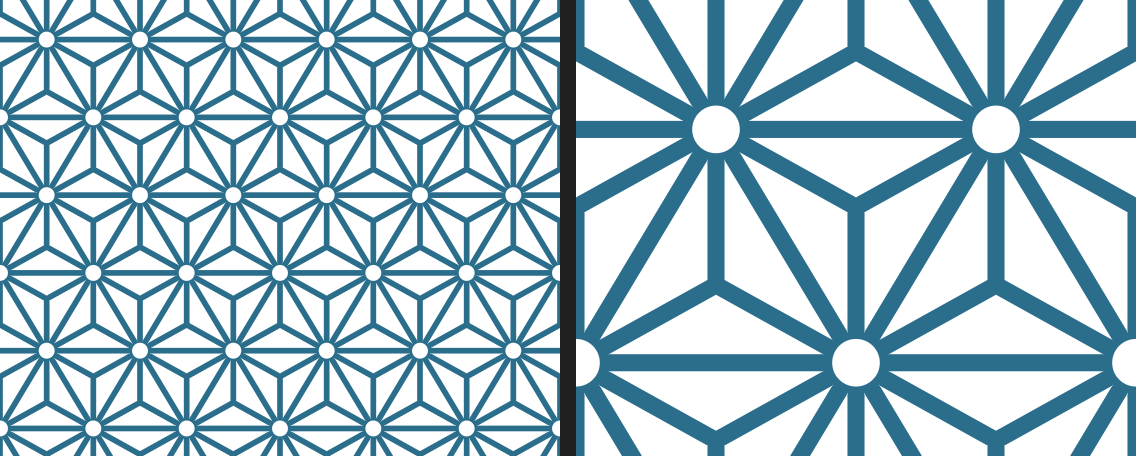
Left: the whole. Right: its middle third, enlarged.
This pattern is drawn by a Shadertoy shader. Its source:

```glsl
// Asanoha lattice: blue six-pointed hemp-leaf stars with white dots at their hubs.

float segmentDistance(vec2 p, vec2 a, vec2 b) {
    vec2 ab = b - a;
    return length(p - a - ab * clamp(dot(p - a, ab) / dot(ab, ab), 0.0, 1.0));
}

void mainImage(out vec4 fragColor, in vec2 fragCoord) {
    // Six stars across; the bottom row of hubs sits just above the lower edge
    float pixel = 6.0 / iResolution.x;
    vec2 p = fragCoord * pixel - vec2(0.0, 0.295);

    // Mirror into a quarter of the two-row repeat, with hubs at opposite corners
    vec2 period = vec2(1.0, 5.0 / 3.0);
    vec2 corner = 0.5 * period;
    p = abs(p - period * round(p / period));

    // Half turn onto the triangle below the diagonal
    if (p.y * corner.x > p.x * corner.y) p = corner - p;

    // Triangle edges, and spokes that meet in the middle
    vec2 middle = vec2(corner.x, corner.y / 3.0);
    float line = min(p.y, segmentDistance(p, vec2(0.0), corner));
    line = min(line, segmentDistance(p, vec2(0.0), middle));
    line = min(line, segmentDistance(p, middle, corner));

    // Hub dots cut out of the lines
    float hub = min(length(p), length(p - corner));
    float shape = max(line - 0.0305, 0.085 - hub);

    float ink = clamp(0.5 - shape / pixel, 0.0, 1.0);
    fragColor = vec4(mix(vec3(1.0), vec3(0.17, 0.43, 0.55), ink), 1.0);
}
```
